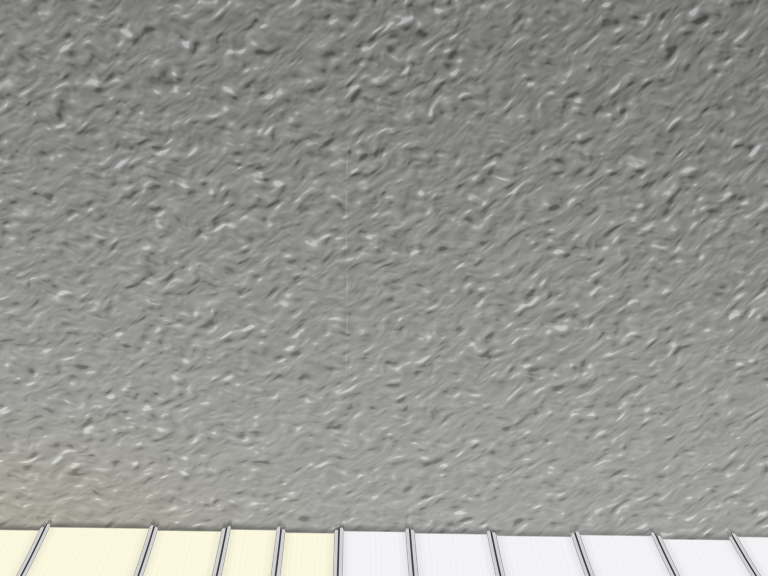
Give the GLSL for this texture, as a Shadertoy shader.

```glsl
// Grey orange-peel wall, lit at a grazing angle, above a row of pale book blocks.

const vec3  WALL_TINT    = vec3(1.0, 1.0, 0.988);
const vec3  WARM_BOUNCE  = vec3(0.025, 0.02, -0.02);
const vec3  GLINT_COLOR  = vec3(0.92, 0.99, 1.0);
const vec3  CREAM_PAPER  = vec3(0.99, 0.98, 0.88);
const vec3  WHITE_PAPER  = vec3(0.96, 0.96, 0.97);
const vec3  COVER_GREY   = vec3(0.50, 0.50, 0.51);
const vec3  COVER_LIGHT  = vec3(0.82, 0.82, 0.83);
const float WALL_LOW     = 0.640;  // brightness near the books
const float WALL_HIGH    = 0.495;  // brightness at the top
const float GRAIN_SCALE  = 50.0;   // bumps per canvas height
const float RELIEF       = 0.046;  // contrast of the bumps
const float GLINT        = 0.13;
const float CREASE       = 0.11;
const float BUMP_FALLOFF = 4.5;
const float BOOK_STEP    = 0.131;
const float BOOK_TOP     = 0.084;
const float SCRATCH_X    = 0.602;
const vec2  LIGHT_DIR    = vec2(-0.42, 0.91);

vec3 hash3(vec2 p) {
    vec3 q = fract(vec3(p.xyx) * vec3(0.1031, 0.1030, 0.0973));
    q += dot(q, q.yxz + 33.33);
    return fract((q.xxy + q.yzz) * q.zyx);
}

// Slope of a field of soft bumps and dents, one per cell.
vec2 bumpSlope(vec2 p) {
    vec2 cell = floor(p), slope = vec2(0.0);
    for (int j = -1; j <= 1; j++)
    for (int i = -1; i <= 1; i++) {
        vec2 id = cell + vec2(i, j);
        vec3 rnd = hash3(id + 71.0);
        vec2 d = p - id - rnd.xy;
        float height = rnd.z * 2.0 - 1.0;
        slope -= 2.0 * BUMP_FALLOFF * height * d * exp(-BUMP_FALLOFF * dot(d, d));
    }
    return slope;
}

vec3 wallColor(vec2 uv) {
    // Foreshortening towards the books and a slight slant to the right
    vec2 p = vec2(uv.x, uv.y * (1.65 - 0.3 * uv.y) - 0.16 * uv.x * uv.x);
    p *= GRAIN_SCALE;
    p += 0.30 * sin(p.yx * vec2(1.3, 0.9) + 1.7 * sin(p * 0.37));
    p += 0.12 * sin(p.yx * vec2(3.1, 2.7) + 2.0);

    // Three sizes of relief
    vec2 slope = bumpSlope(p)
               + 0.55 * bumpSlope(p * 1.93 + 17.3)
               + 0.35 * bumpSlope(p * 0.52 + 41.9);
    float lit = dot(slope, LIGHT_DIR);

    float relief = RELIEF * mix(0.72, 1.08, smoothstep(0.1, 0.8, uv.y));
    float base = mix(WALL_LOW, WALL_HIGH, smoothstep(0.0, 1.0, uv.y * 0.9 + 0.05));
    base += 0.03 * (0.67 - uv.x) * uv.y;
    base += relief * clamp(lit, -1.6, 1.8);
    base -= CREASE * smoothstep(1.1, 2.8, -lit);

    vec3 color = base * WALL_TINT;
    color += GLINT * smoothstep(1.2, 2.7, lit) * GLINT_COLOR;
    color += WARM_BOUNCE * smoothstep(0.4, 0.05, uv.y) * smoothstep(0.8, 0.0, uv.x);

    // Faint upright scratch
    float scratch = smoothstep(0.0025, 0.0, abs(uv.x - SCRATCH_X + 0.001 * sin(uv.y * 23.0)));
    scratch *= smoothstep(0.28, 0.4, uv.y) * smoothstep(0.8, 0.72, uv.y);
    return color + 0.06 * scratch * (0.6 + 0.4 * sin(uv.y * 90.0));
}

// Draws the books over the wall color.
vec3 addBooks(vec3 color, vec2 uv, float px) {
    // Edges fan out from the middle of the row
    float x = uv.x - (BOOK_TOP - uv.y) * 0.85 * (uv.x - 0.62);
    float book = 0.0, gap = 1.0;
    for (int i = 0; i < 10; i++) {
        float n = float(i);
        float edge = 0.078 + BOOK_STEP * n + 0.1 * sin(0.9 * n) * exp(-0.3 * n);
        float d = x - edge;
        book += step(0.0, d);
        if (abs(d) < abs(gap)) gap = d;
    }
    float rnd = hash3(vec2(book, 5.0)).x;
    float top = BOOK_TOP - 0.014 * uv.x + 0.010 * (rnd - 0.5);

    // Paper block with faint page lines
    vec3 paper = mix(CREAM_PAPER, WHITE_PAPER, step(4.5, book));
    paper *= 1.0 - 0.012 * (0.5 + 0.5 * sin(x * 900.0 + 2.0 * sin(x * 140.0)));
    paper *= 1.0 - 0.06 * smoothstep(0.025, 0.004, abs(gap));

    // Pair of covers with a dark seam between
    float cover = smoothstep(0.0075 + px, 0.0075 - px, abs(gap));
    float rim = smoothstep(0.002 + px, 0.002, abs(abs(gap) - 0.004));
    float seam = smoothstep(0.0012 + px, 0.0, abs(gap));
    vec3 coverColor = mix(COVER_GREY, COVER_LIGHT, rim) * (1.0 - 0.5 * seam);
    vec3 row = mix(paper, coverColor, cover);

    // Contact shadow, then the books themselves
    float rise = uv.y - top - 0.006 * cover;
    float shadow = smoothstep(0.014, 0.0, rise) * mix(0.32, 0.18, smoothstep(0.3, 1.0, uv.x));
    color *= 1.0 - shadow;
    return mix(color, row, smoothstep(px, -px, rise));
}

void mainImage(out vec4 fragColor, in vec2 fragCoord) {
    vec2 uv = fragCoord / iResolution.y;
    float px = 1.0 / iResolution.y;
    vec3 color = addBooks(wallColor(uv), uv, px);
    fragColor = vec4(clamp(color, 0.0, 1.0), 1.0);
}
```
